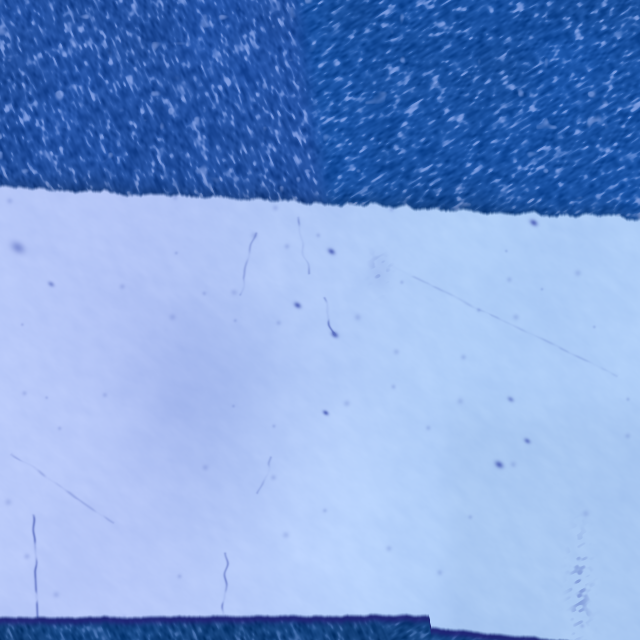
Give the GLSL for this texture, as a WebGL 1 fragment shader.

```glsl
precision highp float;
// A pale blue painted band with cracks and specks, between strips of grainy blue asphalt.
#define PAINT_LEFT vec3(0.715, 0.783, 0.975)
#define PAINT_RIGHT vec3(0.68, 0.803, 0.97)
#define MARK_COLOR vec3(0.3, 0.38, 0.72)
#define ASPHALT_LEFT vec3(0.145, 0.325, 0.645)
#define ASPHALT_RIGHT vec3(0.11, 0.33, 0.65)
#define ASPHALT_LOW vec3(0.085, 0.27, 0.51)
#define GRIT_COLOR vec3(0.57, 0.67, 0.92)
#define RIM_COLOR vec3(0.13, 0.13, 0.46)
#define GRAIN_SCALE vec2(76.0, 165.0)
#define EDGE_SOFT 0.004
uniform vec2 u_resolution;

float hash(vec2 p) {
  vec3 q = fract(vec3(p.xyx) * 0.1031);
  q += dot(q, q.yzx + 33.33);
  return fract((q.x + q.y) * q.z);
}
float noise(vec2 p) {
  vec2 i = floor(p), f = fract(p);
  f = f * f * (3.0 - 2.0 * f);
  return mix(mix(hash(i), hash(i + vec2(1, 0)), f.x),
             mix(hash(i + vec2(0, 1)), hash(i + vec2(1, 1)), f.x), f.y);
}
float fbm(vec2 p) {
  float sum = 0.0, amp = 0.5;
  for (int i = 0; i < 4; i++) {
    sum += amp * noise(p);
    p = p * 2.03 + 17.1;
    amp *= 0.5;
  }
  return sum;
}
vec2 turn(vec2 p, float a) {
  return vec2(cos(a) * p.x + sin(a) * p.y, cos(a) * p.y - sin(a) * p.x);
}
float glow(vec2 p, vec2 center, vec2 size) {
  vec2 d = (p - center) / size;
  return exp(-dot(d, d));
}
float speck(vec2 p, float x, float y, float r) {
  vec2 d = turn(p - vec2(x, y), -0.6) * vec2(0.85, 1.2) / r;
  return exp(-1.3 * dot(d, d));
}
// Soft hairline that fades in and out along its length
float crack(vec2 p, vec2 a, vec2 b) {
  p.x += 0.008 * (noise(vec2(p.y * 60.0, 0.0) + a * 90.0) - 0.5);
  vec2 pa = p - a, ba = b - a;
  float d = length(pa - ba * clamp(dot(pa, ba) / dot(ba, ba), 0.0, 1.0)) / 0.0021;
  return exp(-d * d) * (0.15 + 0.85 * smoothstep(0.2, 0.8, noise(p * 75.0)));
}
// Stretched grit whose direction changes across the seam
vec3 asphalt(vec2 p) {
  float seam = 0.465 + (1.0 - p.y) * 0.14;
  float side = smoothstep(-0.02, 0.02, p.x - seam);
  vec2 gl = turn(p, 2.0) * GRAIN_SCALE, gr = turn(p, 0.55) * GRAIN_SCALE;
  float coarse = mix(noise(gl), noise(gr), side);
  float fine = mix(noise(gl * 1.6 + 41.0), noise(gr * 1.6 + 41.0), side);
  float grain = 0.55 * coarse + 0.45 * fine;
  vec3 c = mix(ASPHALT_LEFT, ASPHALT_RIGHT, side);
  c = mix(ASPHALT_LOW, c, smoothstep(0.05, 0.3, p.y));
  c *= 0.92 + 0.16 * fbm(p * 9.0);
  c += (grain - 0.5) * vec3(0.2, 0.22, 0.26);
  float grit = 0.8 * smoothstep(0.58, 0.93, grain);
  c = mix(c, GRIT_COLOR, grit * mix(0.35, 1.0, smoothstep(0.03, 0.2, p.y)));
  float chips = noise(p * 75.0 + 5.0) * noise(p * 41.0 + 80.0);
  return mix(c, GRIT_COLOR, 0.6 * smoothstep(0.56, 0.82, chips) * step(0.2, p.y));
}
// Small specks, one candidate per grid cell
float scatter(vec2 p) {
  vec2 g = p * 17.0, cell = floor(g);
  vec2 spot = 0.2 + 0.6 * vec2(hash(cell + 3.7), hash(cell + 51.3));
  float r = 0.04 + 0.05 * hash(cell + 9.1);
  float d = length(fract(g) - spot) / r;
  return step(0.72, hash(cell + 23.0)) * exp(-d * d);
}
vec3 paint(vec2 p) {
  vec3 c = mix(PAINT_LEFT, PAINT_RIGHT, smoothstep(0.15, 0.8, p.x));
  c += (fbm(p * 7.0) - 0.47) * vec3(0.05, 0.045, 0.025);
  c += (fbm(turn(p, -0.7) * vec2(40.0, 75.0)) - 0.47) * vec3(0.04, 0.035, 0.02);
  c -= vec3(0.07, 0.065, 0.04) * glow(p, vec2(0.31, 0.38), vec2(0.12, 0.19));
  c += vec3(0.03, 0.03, 0.02) * glow(p, vec2(0.52, 0.15), vec2(0.15, 0.16));
  c -= 0.022 * smoothstep(0.67, 0.73, p.x) * (1.0 - smoothstep(0.3, 0.42, p.y));
  // Distinct specks, then fainter scattered ones
  float m = speck(p, 0.518, 0.607, 0.0055) + speck(p, 0.465, 0.523, 0.0055);
  m += speck(p, 0.523, 0.477, 0.0055) + speck(p, 0.509, 0.355, 0.0045);
  m += speck(p, 0.834, 0.652, 0.006) + speck(p, 0.78, 0.274, 0.0065);
  m += 0.8 * speck(p, 0.824, 0.311, 0.005) + 0.6 * speck(p, 0.028, 0.613, 0.011);
  m += 0.6 * (speck(p, 0.08, 0.556, 0.005) + speck(p, 0.798, 0.376, 0.005));
  m += 0.22 * scatter(p);
  // Hairline cracks
  m += 0.5 * crack(p, vec2(0.465, 0.66), vec2(0.483, 0.573));
  m += 0.7 * crack(p, vec2(0.505, 0.534), vec2(0.52, 0.48));
  m += 0.35 * crack(p, vec2(0.4, 0.635), vec2(0.374, 0.54));
  m += 0.75 * crack(p, vec2(0.052, 0.195), vec2(0.058, 0.035));
  m += 0.75 * crack(p, vec2(0.354, 0.135), vec2(0.349, 0.035));
  m += 0.3 * crack(p, vec2(0.02, 0.29), vec2(0.18, 0.183));
  m += 0.3 * crack(p, vec2(0.425, 0.285), vec2(0.403, 0.23));
  m += 0.2 * crack(p, vec2(0.61, 0.585), vec2(0.965, 0.412));
  // Scuffed patch and a broken vertical trail
  float wear = smoothstep(0.45, 0.85, noise(turn(p, 0.5) * vec2(110.0, 190.0)));
  m += 0.24 * glow(p, vec2(0.593, 0.577), vec2(0.015, 0.027)) * (0.5 + wear);
  m += 0.5 * wear * glow(p, vec2(0.906, 0.08), vec2(0.015, 0.07));
  return mix(c, MARK_COLOR, 0.85 * clamp(m, 0.0, 1.0));
}
void main() {
  vec2 p = gl_FragCoord.xy / u_resolution;
  float ragged = (fbm(vec2(p.x * 60.0, 2.0)) - 0.47) * 0.015;
  float top = 0.706 - 0.047 * p.x + ragged;
  float drop = smoothstep(0.67, 0.674, p.x);
  float bottom = mix(0.034 + 0.007 * p.x, 0.085 - 0.097 * p.x, drop) + 0.4 * ragged;
  // Dark rims where the paint ends
  vec3 ground = asphalt(p) * (1.0 - 0.2 * exp(-abs(p.y - top) / 0.015));
  float rim = (p.y - bottom + 0.004) / 0.007;
  ground = mix(ground, RIM_COLOR, 0.85 * exp(-rim * rim));
  float band = smoothstep(-EDGE_SOFT, EDGE_SOFT, top - p.y) * smoothstep(-EDGE_SOFT, EDGE_SOFT, p.y - bottom);
  gl_FragColor = vec4(mix(ground, paint(p), band), 1.0);
}
```
